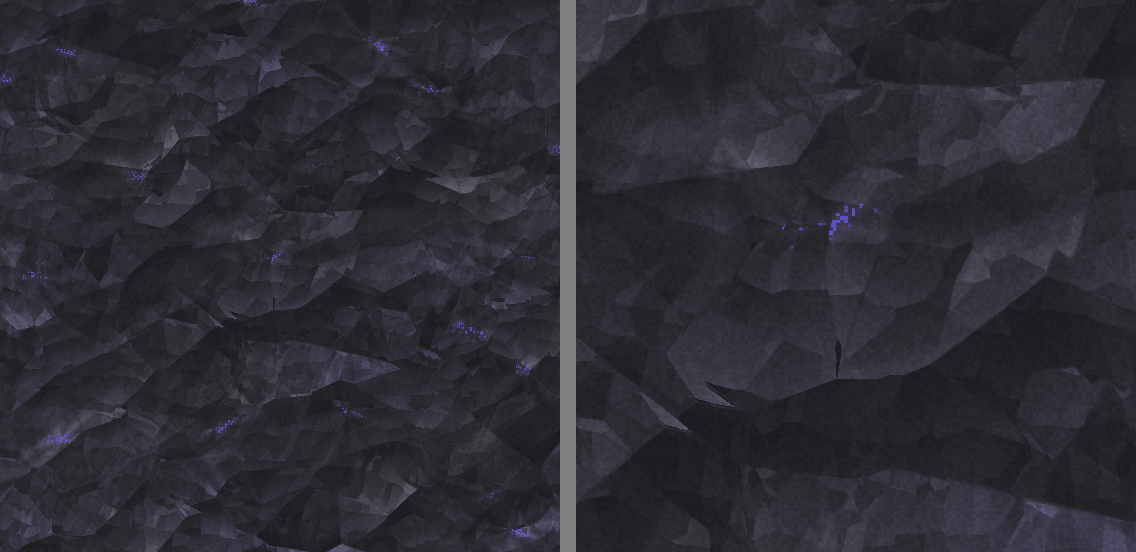
Left: the whole. Right: its middle third, enlarged.
A WebGL 2 fragment shader for this texture:

```glsl
#version 300 es
precision highp float;
// Dark crumpled paper lit from above, with sparse blue-violet glints.
// Soft cellular domes in several sizes give surface slopes, pinch points
// add radiating folds, and the summed light is tinted and grained.

uniform vec2 u_resolution;
out vec4 fragColor;

const float TAU = 6.28318;
const vec2 LIGHT = vec2(-0.4, 0.92);
const vec3 PAPER = vec3(0.170, 0.165, 0.187);
const vec3 GLINT = vec3(0.38, 0.34, 0.88);

vec2 hash2(vec2 p) {
    vec3 q = fract(p.xyx * vec3(0.1031, 0.1030, 0.0973));
    q += dot(q, q.yzx + 33.33);
    return fract((q.xx + q.yz) * q.zy);
}

mat2 rotation(float a) {
    float c = cos(a), s = sin(a);
    return mat2(c, s, -s, c);
}

// Smooth blotches between about -1 and 1.
float layeredSines(vec2 p) {
    return 0.5 * sin(p.x + 1.7 * sin(p.y * 0.8))
         + 0.5 * sin(p.y * 1.3 + 1.4 * sin(p.x * 0.7 + 2.0));
}

// Slope of the facet under p in xy, crease strength in z.
vec3 facets(vec2 p, float sharpness, float seed) {
    vec2 cell = floor(p);
    vec2 slope = vec2(0.0);
    float total = 0.0, squares = 0.0;
    for (int y = -1; y <= 1; y++)
    for (int x = -1; x <= 1; x++) {
        vec2 id = cell + vec2(x, y);
        vec2 d = p - id - 0.05 - 0.9 * hash2(id + seed);
        vec2 tilt = 2.0 * hash2(id + seed + 51.7) - 1.0;
        float w = exp(sharpness * (0.42 - dot(d, d)));
        slope += w * (0.5 * tilt + 2.0 * d);
        total += w;
        squares += w * w;
    }
    return vec3(slope / total, 1.0 - squares / (total * total));
}

// Folds fanning out from scattered points in x, glint patches in y.
vec2 pinches(vec2 p, float seed) {
    vec2 cell = floor(p);
    vec2 result = vec2(0.0);
    for (int y = -1; y <= 1; y++)
    for (int x = -1; x <= 1; x++) {
        vec2 id = cell + vec2(x, y);
        vec2 rnd = hash2(id + seed + 9.3);
        vec2 d = p - id - hash2(id + seed);
        vec2 fan = rotation(TAU * rnd.y) * d * vec2(0.85, 1.7);
        float r = length(fan);
        float angle = atan(fan.y, fan.x + 1e-5) / TAU;
        float folds = floor(4.0 + 4.0 * rnd.x);
        float wave = abs(fract(angle * folds + rnd.y + 0.3 * r) - 0.5) - 0.25;
        float reach = smoothstep(0.85, 0.1, r) * smoothstep(0.0, 0.08, r);
        result.x += 4.0 * wave * reach;
        vec2 e = rotation(1.2 * (rnd.x - 0.5)) * d * vec2(7.0, 24.0);
        result.y += step(0.45, rnd.y) * exp(-dot(e, e));
    }
    return result;
}

void main() {
    vec2 p = gl_FragCoord.xy / u_resolution.y;
    vec2 q = p + 0.013 * vec2(layeredSines(p * 13.0), layeredSines(p.yx * 14.0 + 4.0));

    // Each finer layer is shifted by the coarser slopes, so folds break at creases.
    vec2 slope = vec2(0.0);
    float creaseLight = 0.0;
    float frequency = 5.6, weight = 0.62, side = 1.0;
    for (int i = 0; i < 5; i++) {
        float k = float(i);
        mat2 turn = rotation(0.65 + 1.9 * k);
        vec2 stretched = (turn * (q + 0.014 * slope)) * vec2(0.75, 1.25);
        vec3 f = facets(stretched * frequency, 94.0 - 6.0 * k, 17.3 * k + 3.1);
        float patchy = 1.0 + 0.5 * layeredSines(p * 14.0 + 5.0 * k);
        slope += side * weight * patchy * (f.xy * turn);
        creaseLight += weight * f.z * layeredSines(p * 21.0 + 3.0 * k);
        frequency *= 1.7;
        weight *= i == 0 ? 1.2 : 0.76;
        side = -side;
    }

    vec2 pinch = pinches(q * 4.4, 6.4);
    float light = dot(slope, LIGHT) + 0.5 * pinch.x + 0.9 * creaseLight;
    light += 0.6 * min(pinch.y, 1.0);
    light = clamp(light, -2.4, 2.8);

    // Fine fibre grain in two sizes.
    float fine = hash2(floor(p * 500.0)).x - 0.5;
    float coarse = hash2(floor(p * 240.0) + 70.0).y - 0.5;
    float grain = 0.15 * fine + 0.05 * coarse;

    // Violet and warm grey regions of the sheet.
    float violet = 0.5 + 0.5 * layeredSines(p * 11.0 + 1.0);
    float lit = smoothstep(-0.7, 1.6, light);
    vec3 tint = mix(vec3(1.03, 1.02, 1.01), vec3(1.0, 0.96, 1.13), violet);
    float exposure = 0.205 * light + 0.018 * light * light + grain;
    vec3 color = PAPER * exp(exposure) * mix(vec3(1.0), tint, lit);

    // Blue specks gather on glint patches and the brightest ridges.
    float shine = min(pinch.y, 1.0) * smoothstep(-0.6, 1.4, light)
                + 0.14 * violet * smoothstep(1.7, 2.6, light);
    color += 0.05 * shine * vec3(0.5, 0.4, 1.4);
    float speck = smoothstep(0.0, 0.12, 0.42 * shine - hash2(floor(p * 440.0) + 31.0).x);
    color = mix(color, GLINT, 0.8 * speck);

    fragColor = vec4(color, 1.0);
}
```
